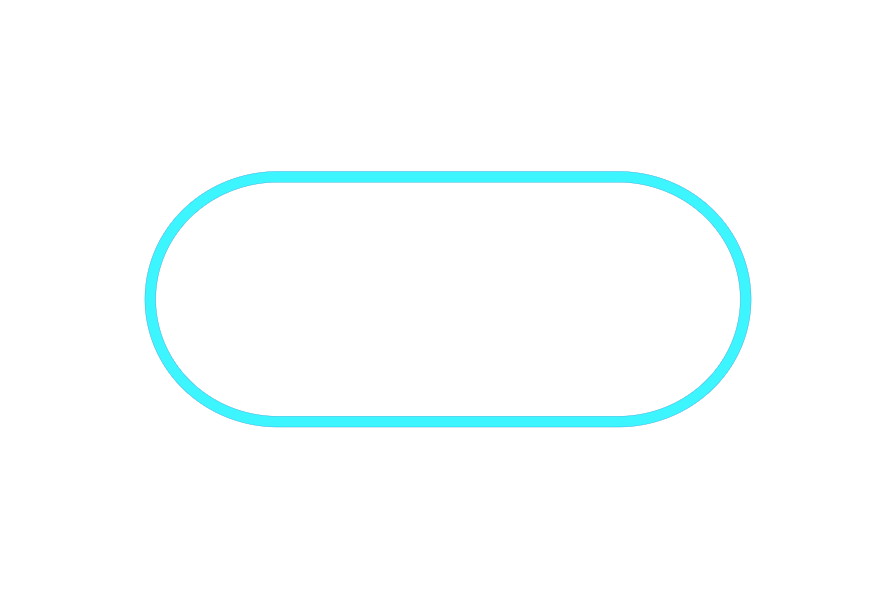
This background is drawn by a WebGL 2 fragment shader. Its source:

```glsl
#version 300 es
precision highp float;
// A cyan capsule outline with fine darker rims, centred on white.

uniform vec2 u_resolution;
out vec4 fragColor;

const vec3 WHITE = vec3(1.0);
const vec3 CYAN = vec3(0.24, 0.96, 1.0);
const vec3 RIM_BLUE = vec3(0.15, 0.6, 0.82);

// Approximate signed distance to a capsule with elliptical ends.
float capsuleDistance(vec2 p, float halfStraight, vec2 radius) {
    vec2 q = vec2(max(abs(p.x) - halfStraight, 0.0), p.y);
    vec2 scaled = q / radius;
    float slope = 2.0 * length(scaled / radius);
    return (dot(scaled, scaled) - 1.0) / max(slope, 1e-4);
}

// Share of a pixel that lies inside an edge.
float insideCoverage(float dist, float pixel) {
    return clamp(0.5 - dist / pixel, 0.0, 1.0);
}

// Share of a pixel covered by a line that may be thinner than it.
float lineCoverage(float dist, float width, float pixel) {
    float halfWidth = 0.5 * width;
    return insideCoverage(dist - halfWidth, pixel)
         - insideCoverage(dist + halfWidth, pixel);
}

void main() {
    // Canvas units: the height is one, the middle is zero.
    vec2 p = (gl_FragCoord.xy - 0.5 * u_resolution) / u_resolution.y;
    float pixel = 1.0 / u_resolution.y;
    p.y += 0.0004;

    // Outer and inner boundaries of the band.
    float halfStraight = 0.2846;
    float outer = capsuleDistance(p, halfStraight, vec2(0.2222, 0.2137));
    float inner = capsuleDistance(p, halfStraight, vec2(0.2042, 0.1957));
    float band = insideCoverage(outer, pixel) - insideCoverage(inner, pixel);

    // Hairline rims along both boundaries.
    float rimWidth = 0.0006;
    float rim = lineCoverage(outer, rimWidth, pixel)
              + lineCoverage(inner, rimWidth, pixel);

    vec3 color = mix(WHITE, CYAN, clamp(band, 0.0, 1.0));
    color = mix(color, RIM_BLUE, clamp(rim, 0.0, 1.0));
    fragColor = vec4(color, 1.0);
}
```
